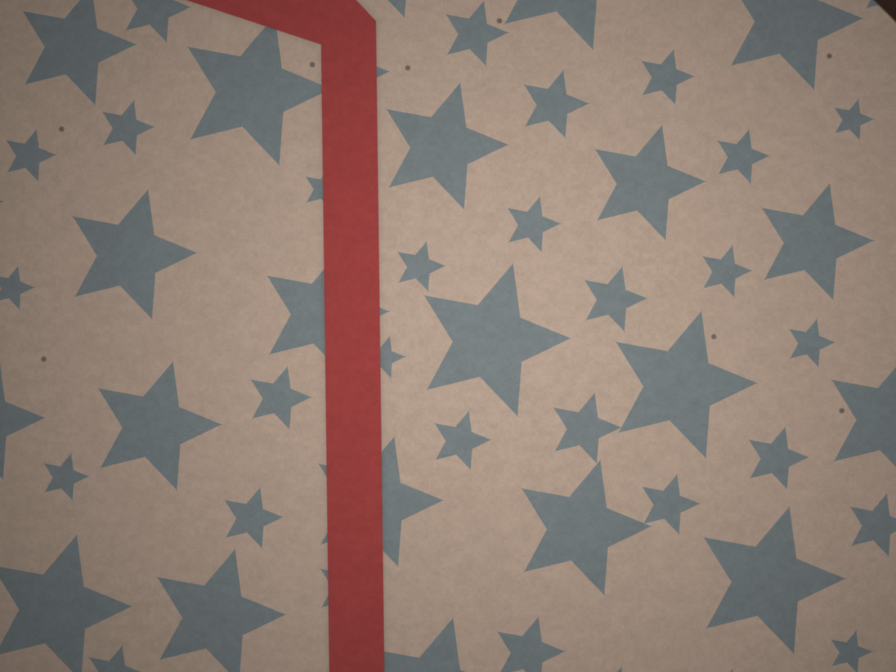
This pattern is drawn by a WebGL 1 fragment shader. Its source:

```glsl
precision highp float;
// Cream paper scattered with grey-blue five-pointed stars, crossed by a bent red ribbon.
// Large stars sit on a jittered, tilted triangular lattice and small ones fill its gaps;
// the ribbon is a union of half planes, then soft light and mottled grain go over all.

uniform vec2 u_resolution;

#define CREAM vec3(0.72, 0.632, 0.565)
#define STAR_BLUE vec3(0.475, 0.507, 0.515)
#define RED vec3(0.62, 0.262, 0.255)
#define CELL vec2(0.295, 0.262)
#define JITTER 0.22
#define TILT 0.22
#define STAR_TURN 0.03
#define INNER_RATIO 0.47
#define LIGHT_CENTRE vec2(0.74, 0.53)
#define LIGHT_FALLOFF 0.88
#define GRAIN 0.035
#define SOFTNESS 0.0016

const float FIFTH = 1.2566371;

float hash(vec2 p) {
  vec3 q = fract(p.xyx * vec3(0.1031, 0.1030, 0.0973));
  q += dot(q, q.yzx + 33.33);
  return fract((q.x + q.y) * q.z);
}

float noise(vec2 p) {
  vec2 i = floor(p), f = fract(p);
  f = f * f * (3.0 - 2.0 * f);
  return mix(mix(hash(i), hash(i + vec2(1.0, 0.0)), f.x),
             mix(hash(i + vec2(0.0, 1.0)), hash(i + 1.0), f.x), f.y);
}

// Signed distance to a star's edges, folded into half of one arm
float star(vec2 p, float radius) {
  float a = atan(p.y, p.x) - TILT - STAR_TURN;
  a = abs(mod(a + 0.5 * FIFTH, FIFTH) - 0.5 * FIFTH);
  vec2 inner = INNER_RATIO * vec2(cos(0.5 * FIFTH), sin(0.5 * FIFTH));
  vec2 edge = inner - vec2(1.0, 0.0);
  vec2 normal = normalize(vec2(edge.y, -edge.x));
  return dot(length(p) * vec2(cos(a), sin(a)) - vec2(radius, 0.0), normal);
}

// Small star in a lattice gap; some gaps stay empty
float gapStar(vec2 p, vec2 id) {
  float size = hash(id + 5.7);
  vec2 shift = (vec2(hash(id + 11.3), hash(id + 23.9)) - 0.5) * 0.05;
  float d = star(p - shift, mix(0.03, 0.055, size));
  return hash(id + 41.1) < 0.12 ? 1.0 : d;
}

float starField(vec2 p) {
  float c = cos(TILT), s = sin(TILT);
  p = vec2(c * p.x - s * p.y, s * p.x + c * p.y) + vec2(3.07, 2.1);
  float d = 1.0;
  for (int j = -1; j <= 1; j++) {
    float row = floor(p.y / CELL.y) + float(j);
    float stagger = 0.5 * mod(row, 2.0);
    for (int i = -1; i <= 1; i++) {
      float column = floor(p.x / CELL.x - stagger) + float(i);
      vec2 id = vec2(column, row) + 60.0;
      vec2 q = p - CELL * vec2(column + 0.5 + stagger, row + 0.5);
      vec2 shift = (vec2(hash(id), hash(id + 17.0)) - 0.5) * JITTER * CELL;
      d = min(d, star(q - shift, mix(0.088, 0.121, hash(id + 31.0))));
      d = min(d, gapStar(q - CELL * vec2(0.5, 0.333), id));
      d = min(d, gapStar(q - CELL * vec2(0.0, 0.667), id + 70.0));
    }
  }
  return d;
}

// Upright band with a cut corner, joined to a sloping arm at the top
float ribbon(vec2 p) {
  float band = abs(p.x - 0.531 + 0.013 * p.y) - 0.041;
  float corner = dot(p - vec2(0.559, 0.969), vec2(0.73, 0.683));
  float arm = dot(p - vec2(0.477, 0.934), vec2(-0.314, -0.949));
  return min(max(band, corner), max(arm, p.x - 0.5));
}

// Sparse tiny flecks of dirt
float flecks(vec2 p) {
  vec2 g = p * 7.0, id = floor(g);
  vec2 centre = 0.2 + 0.6 * vec2(hash(id + 3.0), hash(id + 9.0));
  float spot = 1.0 - smoothstep(0.012, 0.04, length(fract(g) - centre));
  return spot * step(0.84, hash(id + 50.0));
}

void main() {
  vec2 p = gl_FragCoord.xy / u_resolution.y;
  float aspect = u_resolution.x / u_resolution.y;
  float blur = max(SOFTNESS, 0.75 / u_resolution.y);

  // Paper, stars, dirt and ribbon
  vec3 color = mix(CREAM, STAR_BLUE, 1.0 - smoothstep(-blur, blur, starField(p)));
  color *= 1.0 - 0.35 * flecks(p);
  float band = ribbon(p);
  color *= 1.0 - 0.1 * exp(-max(band, 0.0) * 250.0);
  color = mix(color, RED, 1.0 - smoothstep(-blur, blur, band));

  // Lamp light fading outwards, with a dark top right corner
  vec2 away = (p - LIGHT_CENTRE) * vec2(0.92, 1.0);
  color /= 1.0 + LIGHT_FALLOFF * dot(away, away);
  float corner = p.x + p.y - aspect - 0.967;
  color = mix(color, vec3(0.17, 0.12, 0.1), smoothstep(-0.004, 0.004, corner));

  // Mottled grain at three scales
  float grain = noise(p * vec2(60.0, 90.0)) + noise(p * 150.0 + 7.0) + noise(p * 330.0 + 19.0) - 1.5;
  color *= 1.0 + GRAIN * grain;
  gl_FragColor = vec4(color, 1.0);
}
```
